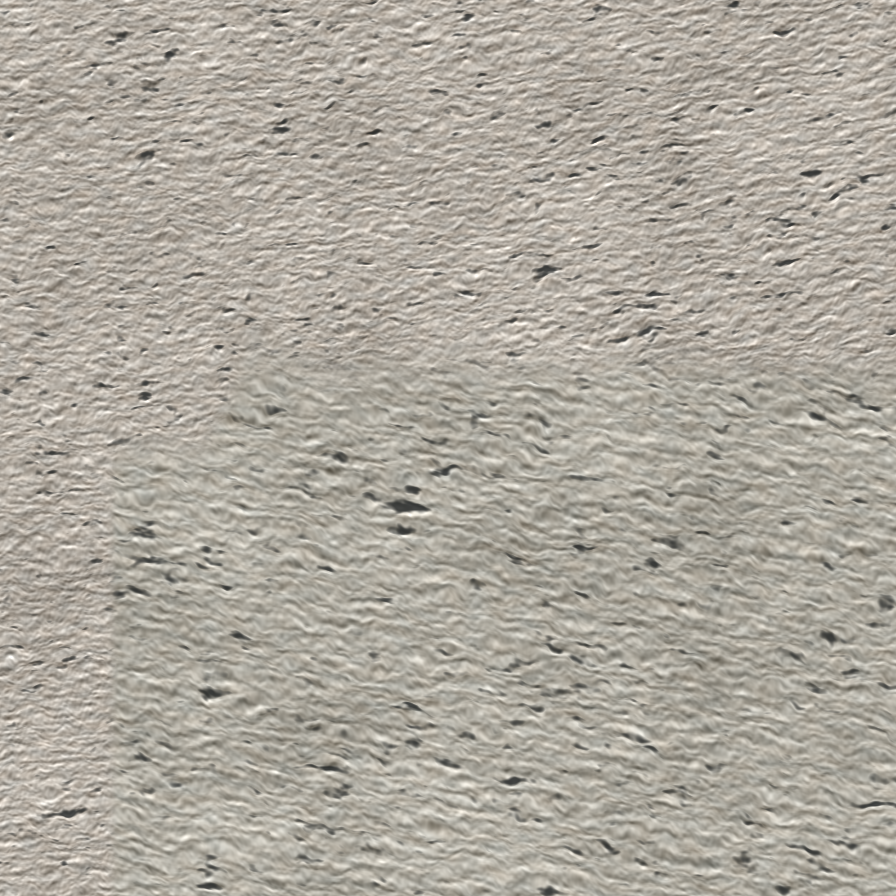
Write a three.js fragment shader that draws this texture.

```glsl
// Rough, weathered stone: short, flat grains lit from above, with clustered dark pits.
// Stretched gradient noise forms a height field whose vertical slope gives the shading.
// A smoother, cooler slab with falling grain lies in the lower part of a finer, warmer wall.

varying vec2 vUv;

vec2 hashGradient(vec2 cell) {
  vec2 h = vec2(dot(cell, vec2(127.1, 311.7)), dot(cell, vec2(269.5, 183.3)));
  return 2.0 * fract(sin(h) * 43758.5) - 1.0;
}

float gradientNoise(vec2 p) {
  vec2 i = floor(p);
  vec2 f = p - i;
  vec2 u = f * f * f * (f * (f * 6.0 - 15.0) + 10.0);
  vec2 e = vec2(0.0, 1.0);
  float low = mix(dot(hashGradient(i), f),
                  dot(hashGradient(i + e.yx), f - e.yx), u.x);
  float high = mix(dot(hashGradient(i + e.xy), f - e.xy),
                   dot(hashGradient(i + e.yy), f - e.yy), u.x);
  return mix(low, high, u.y);
}

// Flat hollows with ragged edges, gathered in loose clusters
float pitDepth(vec2 p) {
  float cluster = gradientNoise(p * vec2(6.0, 10.0) + 31.0)
                + 0.6 * gradientNoise(p * vec2(14.0, 24.0) + 43.0);
  float hollow = gradientNoise(p * vec2(27.0, 76.0) + 5.0)
               + 0.6 * gradientNoise(p * vec2(62.0, 140.0) + 17.0)
               + 0.25 * gradientNoise(p * vec2(130.0, 240.0) + 23.0);
  return smoothstep(0.25, 0.72, hollow + 0.4 * cluster);
}

// Three octaves of elongated grain, cut by the pits
float stoneHeight(vec2 p) {
  float height = 0.0;
  float weight = 1.0;
  vec2 frequency = vec2(42.0, 98.0);
  for (int octave = 0; octave < 3; octave++) {
    height += weight * gradientNoise(p * frequency + float(octave) * 19.3);
    frequency *= vec2(1.95, 1.65);
    weight *= 0.66;
  }
  return height - 0.6 * pitDepth(p);
}

// Grain space: sheared along the grain direction and gently warped
vec2 grainSpace(vec2 uv, float slope, float scale) {
  vec2 p = vec2(uv.x, uv.y - slope * uv.x) * scale;
  p.y += 0.010 * gradientNoise(uv * vec2(14.0, 18.0));
  p.y += 0.006 * gradientNoise(uv * vec2(45.0, 56.0) + 8.0);
  return p;
}

vec3 stoneColor(vec2 p, vec3 base, float contrast) {
  float light = stoneHeight(p) - stoneHeight(p + vec2(-0.0012, 0.0042));
  float chip = smoothstep(0.3, 0.6, gradientNoise(p * vec2(44.0, 92.0) + 53.0));
  float grain = gradientNoise(p * vec2(26.0, 58.0) + 61.0);
  float mottle = gradientNoise(p * vec2(9.0, 15.0) + 71.0);
  float tint = gradientNoise(p * vec2(38.0, 80.0) + 97.0);

  vec3 color = base + contrast * light + 0.12 * chip + 0.07 * grain + 0.07 * mottle;
  color += tint * vec3(0.025, 0.0, -0.02);
  return mix(color, vec3(0.17, 0.18, 0.18), 0.85 * pitDepth(p));
}

void main() {
  // Outline of the lower slab, with a stepped, uneven and soft upper edge
  float slabTop = mix(0.5, 0.59, smoothstep(0.22, 0.28, vUv.x))
                + 0.04 * gradientNoise(vUv * 12.0);
  float slab = smoothstep(0.118, 0.134, vUv.x)
             * (1.0 - smoothstep(slabTop - 0.03, slabTop + 0.03, vUv.y));

  // Grain rises gently to the right on the wall and falls on the slab
  vec2 wallGrain = grainSpace(vUv, 0.06 + 0.06 * vUv.x, 1.25);
  vec2 slabGrain = grainSpace(vUv + 3.0, -0.17, 0.98);
  vec3 wall = stoneColor(wallGrain, vec3(0.7, 0.673, 0.635), 0.32);
  vec3 slabStone = stoneColor(slabGrain, vec3(0.675, 0.66, 0.618), 0.28);

  // Broad, weathered change of brightness over the whole surface
  float weathering = 0.05 * gradientNoise(vUv * vec2(3.0, 4.0) + 11.0)
                   + 0.04 * gradientNoise(vUv * vec2(7.0, 9.0) + 37.0);
  vec3 color = mix(wall, slabStone, slab) + weathering;
  gl_FragColor = vec4(clamp(color, 0.0, 1.0), 1.0);
}
```
